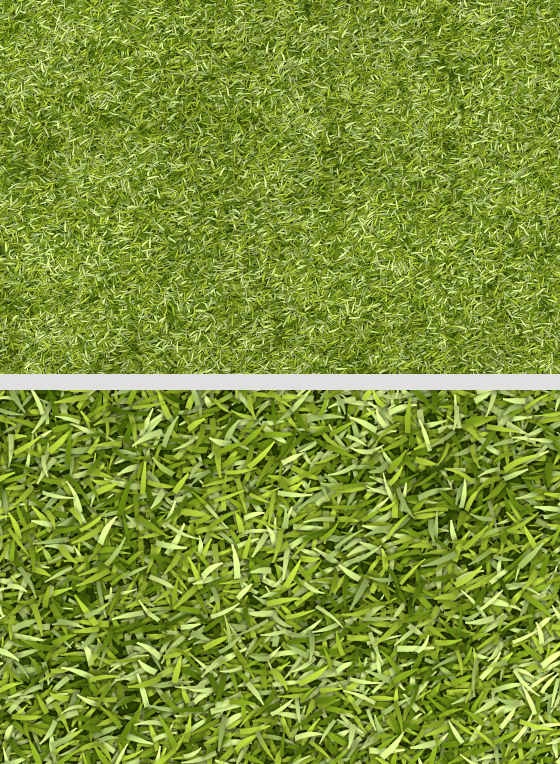
Top: the whole. Bottom: its middle third, enlarged.
A WebGL 2 fragment shader for this texture:

```glsl
#version 300 es
precision highp float;
// Short, dense turf seen from above. Stacked layers of rotated grids each hold
// one tapered, slightly bent blade per cell; every blade casts a soft shadow
// on the layers below, and slow noise shifts the tone in clumps.
uniform vec2 u_resolution;
out vec4 fragColor;

// Three random values in 0..1 from an integer lattice point.
vec3 hash3(ivec3 cell) {
    uvec3 v = uvec3(cell + 4096) * 1664525u + 1013904223u;
    v.x += v.y * v.z; v.y += v.z * v.x; v.z += v.x * v.y;
    v ^= v >> 16u;
    v.x += v.y * v.z; v.y += v.z * v.x; v.z += v.x * v.y;
    return vec3(v >> 8u) / 16777216.0;
}

float valueNoise(vec2 p) {
    ivec2 i = ivec2(floor(p));
    vec2 f = fract(p);
    f = f * f * (3.0 - 2.0 * f);
    float a = hash3(ivec3(i, 77)).x;
    float b = hash3(ivec3(i + ivec2(1, 0), 77)).x;
    float c = hash3(ivec3(i + ivec2(0, 1), 77)).x;
    float d = hash3(ivec3(i + ivec2(1, 1), 77)).x;
    return mix(mix(a, b, f.x), mix(c, d, f.x), f.y);
}

mat2 rotation(float angle) {
    float c = cos(angle), s = sin(angle);
    return mat2(c, -s, s, c);
}

// Blade colour, from deep green through yellow-green to sunlit tips.
vec3 bladeColor(float tone) {
    vec3 c = vec3(0.20, 0.30, 0.02);
    c = mix(c, vec3(0.34, 0.46, 0.06), smoothstep(0.05, 0.16, tone));
    c = mix(c, vec3(0.48, 0.60, 0.11), smoothstep(0.26, 0.37, tone));
    c = mix(c, vec3(0.65, 0.76, 0.20), smoothstep(0.47, 0.58, tone));
    c = mix(c, vec3(0.60, 0.70, 0.36), smoothstep(0.73, 0.77, tone));
    return mix(c, vec3(0.81, 0.91, 0.50), smoothstep(0.84, 0.92, tone));
}

void main() {
    vec2 uv = gl_FragCoord.xy / u_resolution.y;
    float cellSize = 0.019;
    float pixel = 1.0 / (u_resolution.y * cellSize);

    // Clumps of lighter and darker growth, and the drift of the pile.
    float clump = valueNoise(uv * 24.0) * 0.6 + valueNoise(uv * 9.0 + 31.0) * 0.4 - 0.5;
    float lean = 0.35 + 1.2 * (valueNoise(uv * 5.0 + 12.0) - 0.5);

    vec3 color = vec3(0.17, 0.25, 0.01);
    for (int layer = 0; layer < 9; layer++) {
        float depth = float(layer) / 8.0;
        float turn = float(layer) * 0.7;
        vec2 p = rotation(turn) * uv / cellSize + float(layer) * vec2(13.37, 7.71);
        ivec2 home = ivec2(floor(p));

        for (int y = -1; y <= 1; y++)
        for (int x = -1; x <= 1; x++) {
            ivec2 cell = home + ivec2(x, y);
            vec3 place = hash3(ivec3(cell, layer));
            vec3 look = hash3(ivec3(cell, layer + 100));

            // Blade frame: x runs from root to tip.
            float angle = (place.z - 0.5) * 6.2832;
            angle += 0.25 * sin(2.0 * (0.35 - angle)) - turn;
            vec2 q = rotation(angle) * (p - vec2(cell) - place.xy);
            float halfLength = mix(0.45, 0.88, look.y);
            float along = q.x / halfLength;
            q.y += (look.z - 0.5) * 0.22 * (along * along - 0.4);

            // Tapered profile, narrowing toward the tip.
            float halfWidth = mix(0.08, 0.15, fract(look.z * 7.0));
            halfWidth *= 1.0 - 0.65 * smoothstep(-0.2, 1.0, along);
            float edge = max(abs(q.y) - halfWidth, abs(q.x) - halfLength);

            float shadow = 1.0 - smoothstep(0.0, 0.20, edge);
            color *= 1.0 - 0.21 * shadow;

            float tone = look.x + 0.08 + 0.30 * clump + 0.10 * (depth - 0.7);
            vec3 blade = bladeColor(tone);
            blade *= 1.0 + 0.12 * along + 0.10 * sin(lean + angle + turn);
            float cover = 1.0 - smoothstep(-0.75 * pixel, 0.75 * pixel, edge);
            color = mix(color, blade, cover);
        }
    }

    // Broad unevenness of the light, with the midtones lifted.
    color *= 1.08 + 0.10 * (valueNoise(uv * 3.0 + 5.0) - 0.5) + 0.12 * clump;
    color += 0.22 * color * (1.0 - color) * (1.0 - color);
    fragColor = vec4(clamp(color, 0.0, 1.0), 1.0);
}
```
